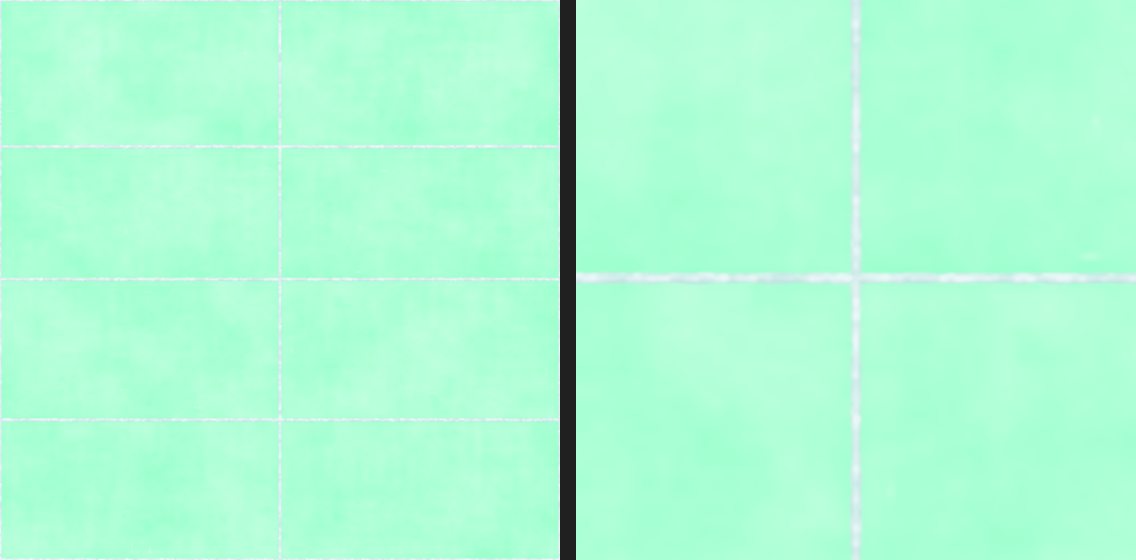
Left, the full canvas; right, a detail of the centre.
A three.js fragment shader for this texture:

```glsl
// Mint ceramic wall tiles, two across and four down, with thin pale grout.
// Each tile gets its own mottled glaze from wrapped layered noise, faint brush
// streaks and sparse pale flecks; the grout is speckled and shaded on one side.

varying vec2 vUv;

const float COLUMNS = 2.0;
const vec4 ROW_JOINTS = vec4(0.0, 0.25, 0.501, 0.738); // heights of the joints
const float JOINT_HALF = 0.0031;
const float JOINT_WOBBLE = 0.0014;
const float EDGE_SOFT = 0.0014;
const float MOTTLE_CONTRAST = 2.0;
const float TILE_VARIATION = 0.10;
const float FLECK_CHANCE = 0.035;
const float FLECK_STRENGTH = 0.3;
const vec2 FLECK_GRID = vec2(24.0, 28.0);

const vec3 GLAZE_DEEP = vec3(0.615, 1.0, 0.805);
const vec3 GLAZE_PALE = vec3(0.740, 1.0, 0.870);
const vec3 FLECK_COLOR = vec3(0.86, 1.0, 0.91);
const vec3 GROUT_SHADE = vec3(0.76, 0.90, 0.89);
const vec3 GROUT_LIGHT = vec3(0.92, 0.97, 0.97);

float hash(vec2 p) {
  vec3 q = fract(p.xyx * 0.1031);
  q += dot(q, q.yzx + 33.33);
  return fract((q.x + q.y) * q.z);
}

// Value noise that wraps over the canvas; cells must be whole numbers.
float noise(vec2 uv, vec2 cells, float seed) {
  vec2 p = uv * cells;
  vec2 i = floor(p);
  vec2 f = p - i;
  f = f * f * (3.0 - 2.0 * f);
  vec2 a = mod(i, cells) + seed;
  vec2 b = mod(i + 1.0, cells) + seed;
  return mix(mix(hash(a), hash(vec2(b.x, a.y)), f.x),
             mix(hash(vec2(a.x, b.y)), hash(b), f.x), f.y);
}

// Cloudy layers plus upright and level brush streaks, centred on 0.5.
float mottle(vec2 uv, float seed) {
  float sum = 0.0;
  float weight = 0.30;
  vec2 cells = vec2(7.0, 8.0);
  for (int i = 0; i < 5; i++) {
    sum += weight * noise(uv, cells, seed + float(i) * 13.0);
    cells = cells * 2.0 + 1.0;
    weight *= 0.72;
  }
  sum += 0.11 * noise(uv, vec2(75.0, 13.0), seed + 71.0);
  sum += 0.08 * noise(uv, vec2(15.0, 90.0), seed + 83.0);
  return sum / 1.054;
}

// Sparse soft flecks, one candidate in each grid cell.
float flecks(vec2 uv, float seed) {
  vec2 p = uv * FLECK_GRID;
  vec2 cell = mod(floor(p), FLECK_GRID) + seed;
  vec2 center = 0.35 + 0.3 * vec2(hash(cell + 5.0), hash(cell + 9.0));
  vec2 d = fract(p) - center;
  float upright = step(0.5, hash(cell + 23.0));
  d *= mix(vec2(3.0, 9.0), vec2(9.0, 3.0), upright);
  float present = step(1.0 - FLECK_CHANCE, hash(cell + 41.0));
  return present * (1.0 - smoothstep(0.1, 1.0, length(d)));
}

float wrapOffset(float d) {
  return fract(d + 0.5) - 0.5;
}

void main() {
  vec2 uv = fract(vUv);

  // Tile index and signed offsets from the nearest joints
  float column = floor(uv.x * COLUMNS);
  float row = dot(step(ROW_JOINTS, vec4(uv.y)), vec4(1.0));
  float seed = 19.0 + column * 37.0 + row * 53.0;
  float dx = wrapOffset(uv.x * COLUMNS) / COLUMNS;
  float dy = 1.0;
  for (int i = 0; i < 4; i++) {
    float d = wrapOffset(uv.y - ROW_JOINTS[i]);
    if (abs(d) < abs(dy)) dy = d;
  }
  float jointDistance = min(abs(dx), abs(dy));

  // Glaze
  float tone = 0.5 + (mottle(uv, seed) - 0.5) * MOTTLE_CONTRAST;
  tone += (hash(vec2(seed, seed + 3.0)) - 0.5) * TILE_VARIATION;
  tone -= 0.12 * (1.0 - smoothstep(0.003, 0.011, jointDistance));
  vec3 glaze = mix(GLAZE_DEEP, GLAZE_PALE, clamp(tone, 0.0, 1.0));
  float worn = flecks(uv, seed) * noise(uv, vec2(190.0), 7.0);
  glaze = mix(glaze, FLECK_COLOR, worn * FLECK_STRENGTH * 2.0);

  // Grout: bright grains, darker along the lower side of level joints
  float grain = 0.6 * noise(uv, vec2(230.0), 3.0) + 0.4 * noise(uv, vec2(110.0), 29.0);
  float level = step(abs(dy), abs(dx));
  float side = level * clamp(dy / JOINT_HALF, -1.0, 1.0) * 0.25;
  float core = 1.0 - smoothstep(0.0, JOINT_HALF, jointDistance);
  float light = clamp(grain * 1.1 - 0.2 + side + 0.35 * core, 0.0, 1.0);
  vec3 grout = mix(GROUT_SHADE, GROUT_LIGHT, light);

  // Uneven joint edge
  float halfWidth = JOINT_HALF + (noise(uv, vec2(120.0), 11.0) - 0.5) * JOINT_WOBBLE;
  float joint = 1.0 - smoothstep(halfWidth - EDGE_SOFT, halfWidth + EDGE_SOFT, jointDistance);
  gl_FragColor = vec4(mix(glaze, grout, joint), 1.0);
}
```
